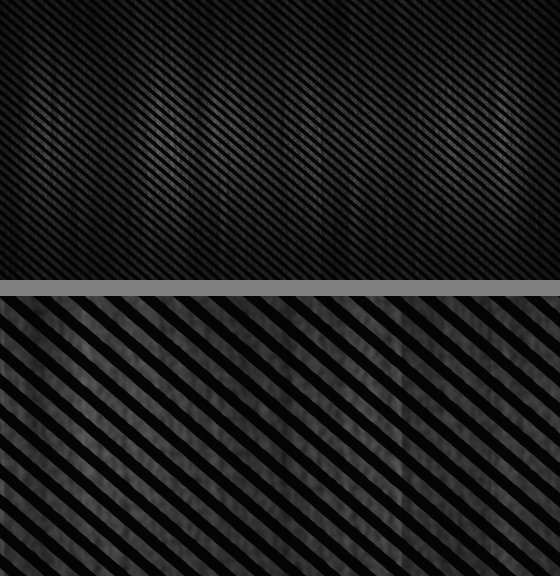
Top: the whole. Bottom: its middle third, enlarged.
A Shadertoy shader for this pattern:

```glsl
// Dark brushed metal crossed by fine diagonal stripes running down to the right.
// A periodic stripe mask is lit by soft vertical glows that fade towards the top
// and bottom, then worn with stretched gradient noise, panel shifts and grain.

const vec2 STRIPE_COUNT = vec2(48.0, 28.0);  // repeats across and down
const float STRIPE_PHASE = 0.15;
const float STRIPE_DUTY = 0.51;              // lit share of each repeat
const vec3 GROOVE_COLOR = vec3(0.014);
const vec3 STRIPE_COLOR = vec3(0.28);
const float AMBIENT = 0.34;
const float GLOW_GAIN = 0.52;
const float GLOW_HEIGHT = 0.30;
const float PANEL_COUNT = 21.0;
const float PANEL_SHIFT = 0.17;
const float STREAK_GAIN = 0.40;
const float GRAIN_GAIN = 0.38;
const float EDGE_WEAR = 0.03;

// Vertical glows: centre, half width, strength
const int GLOW_COUNT = 6;
const vec3 GLOWS[GLOW_COUNT] = vec3[](
    vec3(0.10, 0.065, 0.55), vec3(0.29, 0.045, 0.75),
    vec3(0.40, 0.070, 0.80), vec3(0.59, 0.090, 0.65),
    vec3(0.80, 0.050, 0.75), vec3(0.90, 0.042, 0.85));

float hash(vec2 p) {
    vec3 q = fract(p.xyx * vec3(0.1031, 0.1030, 0.0973));
    q += dot(q, q.yzx + 33.33);
    return fract((q.x + q.y) * q.z);
}

vec2 gradient(vec2 cell) {
    float angle = 6.28318 * hash(cell);
    return vec2(cos(angle), sin(angle));
}

// Gradient noise, roughly -0.7 to 0.7
float noise(vec2 p) {
    vec2 i = floor(p), f = p - i;
    vec2 u = f * f * f * (f * (f * 6.0 - 15.0) + 10.0);
    vec2 e = vec2(1.0, 0.0);
    float a = dot(gradient(i), f);
    float b = dot(gradient(i + e), f - e);
    float c = dot(gradient(i + e.yx), f - e.yx);
    float d = dot(gradient(i + 1.0), f - 1.0);
    return mix(mix(a, b, u.x), mix(c, d, u.x), u.y);
}

// Antialiased diagonal stripes: 1 on the lit band, 0 in the groove
float stripeMask(vec2 uv, float wear) {
    float t = dot(uv, STRIPE_COUNT) + STRIPE_PHASE + wear;
    float dist = 0.5 * STRIPE_DUTY - abs(fract(t) - 0.5);
    float pixel = length(STRIPE_COUNT / iResolution.xy);
    return smoothstep(-0.6 * pixel, 0.6 * pixel, dist);
}

// Overall lighting: soft columns, brightest at mid height
float lighting(vec2 uv) {
    float columns = 0.0;
    for (int i = 0; i < GLOW_COUNT; i++) {
        float x = (uv.x - GLOWS[i].x) / GLOWS[i].y;
        columns += GLOWS[i].z * exp(-x * x);
    }
    float y = (uv.y - 0.5) / GLOW_HEIGHT;
    float fade = exp(-y * y);
    float sides = smoothstep(-0.06, 0.10, uv.x) * smoothstep(1.06, 0.92, uv.x);
    return (AMBIENT + fade * (0.17 + GLOW_GAIN * columns)) * mix(0.7, 1.0, sides);
}

// Brightness step of uneven upright panels
float panelShade(float x) {
    float warped = x * PANEL_COUNT + 0.6 * noise(vec2(x * 9.0, 4.5));
    return 1.0 + PANEL_SHIFT * (2.0 * hash(vec2(floor(warped), 7.0)) - 1.0);
}

void mainImage(out vec4 fragColor, in vec2 fragCoord) {
    vec2 uv = fragCoord / iResolution.xy;
    vec2 p = fragCoord / iResolution.y;

    // Upright brush streaks and fine grain
    float streaks = noise(p * vec2(95.0, 2.5)) + 0.6 * noise(p * vec2(33.0, 1.2) + 19.0);
    float grain = noise(p * vec2(125.0, 95.0) + 51.0);

    float light = lighting(uv) * panelShade(uv.x);
    light *= 1.0 + STREAK_GAIN * streaks + GRAIN_GAIN * grain;

    float stripe = stripeMask(uv, EDGE_WEAR * grain);
    vec3 groove = GROOVE_COLOR * (0.6 + 0.8 * light);
    vec3 color = mix(groove, STRIPE_COLOR * light, stripe);
    fragColor = vec4(clamp(color, 0.0, 1.0), 1.0);
}
```
